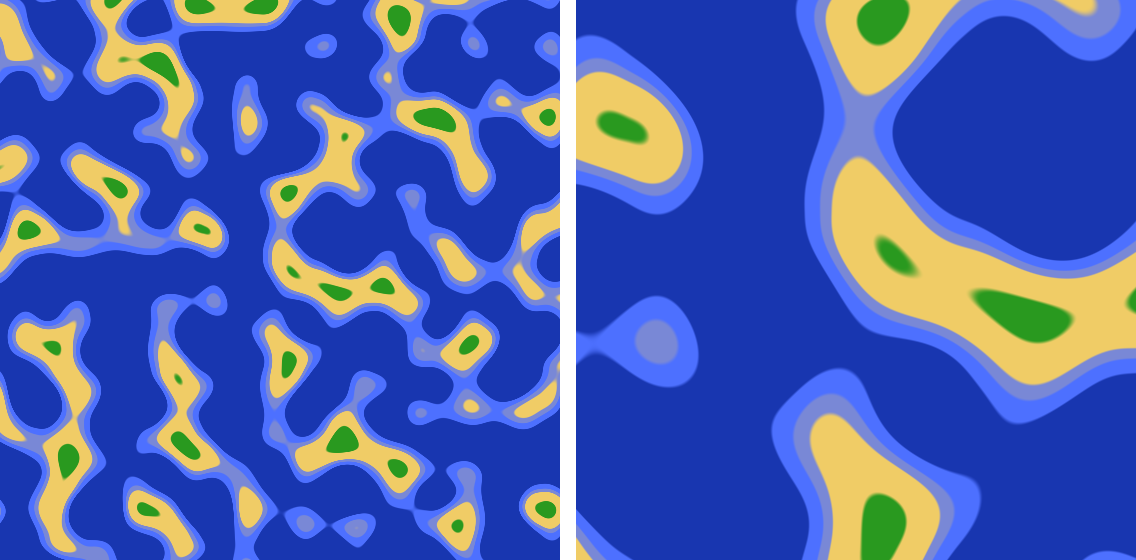
Left: the whole. Right: its middle third, enlarged.
Reproduce this texture procedurally as a three.js fragment shader.

```glsl
varying vec2 vUv;

// Sineless hash: lattice point to two values in 0..1
vec2 hash2(vec2 p) {
  vec3 q = fract(p.xyx * vec3(0.1031, 0.1030, 0.0973));
  q += dot(q, q.yzx + 33.33);
  return fract((q.xx + q.yz) * q.zy);
}

// Contribution of one lattice corner: random unit slope along the offset
float cornerSlope(vec2 corner, vec2 offset) {
  vec2 slope = normalize(hash2(corner) - 0.5 + 1e-4);
  return dot(slope, offset);
}

// Gradient noise with quintic fade
float gradientNoise(vec2 p) {
  vec2 cell = floor(p);
  vec2 f = fract(p);
  vec2 fade = f * f * f * (f * (f * 6.0 - 15.0) + 10.0);
  vec2 right = vec2(1.0, 0.0);
  vec2 up = vec2(0.0, 1.0);
  float bottom = mix(cornerSlope(cell, f),
                     cornerSlope(cell + right, f - right), fade.x);
  float top = mix(cornerSlope(cell + up, f - up),
                  cornerSlope(cell + 1.0, f - 1.0), fade.x);
  return mix(bottom, top, fade.y);
}

// Narrow smoothed step at a contour level
float above(float level, float height) {
  return smoothstep(level - 0.008, level + 0.008, height);
}

void main() {
  vec3 deepSea = vec3(0.095, 0.212, 0.69);
  vec3 shallows = vec3(0.302, 0.44, 1.0);
  vec3 wetShore = vec3(0.475, 0.533, 0.84);
  vec3 sand = vec3(0.94, 0.80, 0.40);
  vec3 grass = vec3(0.16, 0.60, 0.12);

  float height = gradientNoise(vUv * 10.0 + vec2(17.35, 41.6));

  // Height bands from sea floor to hilltop
  vec3 color = mix(deepSea, shallows, above(0.045, height));
  color = mix(color, wetShore, above(0.14, height));
  color = mix(color, sand, above(0.21, height));
  color = mix(color, grass, above(0.395, height));
  gl_FragColor = vec4(color, 1.0);
}
```
